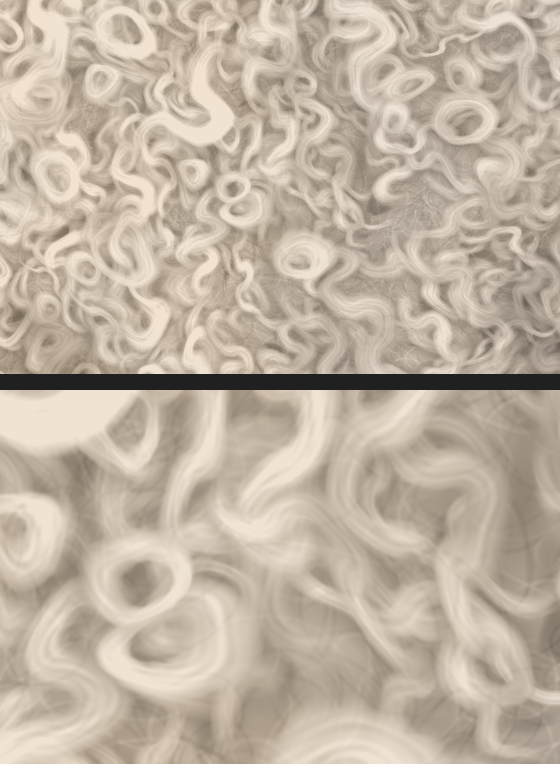
Top: the whole. Bottom: its middle third, enlarged.
Reproduce this texture procedurally as a WebGL 2 fragment shader.

```glsl
#version 300 es
precision highp float;

uniform vec2 u_resolution;
out vec4 outColor;

const float PI = 3.14159265;

vec3 hash3(vec2 p) {
    vec3 q = fract(vec3(p.xyx) * vec3(0.1031, 0.1030, 0.0973));
    q += dot(q, q.yxz + 33.33);
    return fract((q.xxy + q.yzz) * q.zyx);
}

mat2 rotation(float a) {
    float c = cos(a), s = sin(a);
    return mat2(c, -s, s, c);
}

// Broad light and dark patches, about -1 to 1
float clumps(vec2 p) {
    return 0.40 * sin(p.x * 12.0 + 2.2 * sin(p.y * 9.0 + 1.0))
         + 0.35 * sin(p.y * 17.0 + 2.4 * sin(p.x * 11.0 + 2.0))
         + 0.30 * sin((p.x + p.y) * 27.0 + 2.0 * sin((p.x - p.y) * 19.0));
}

// Chain of alternating half circles: (angle travelled, signed distance)
vec2 wavePath(vec2 q, float radius) {
    float side = q.y > 0.0 ? 0.0 : 1.0;
    float turn = floor((q.x / radius - 2.0 * side) / 4.0 + 0.5);
    vec2 d = q - vec2(radius * (2.0 * side + 4.0 * turn), 0.0);
    float angle = PI - abs(atan(d.y, d.x)) + (2.0 * turn + side) * PI;
    return vec2(angle - 0.5 * PI, (length(d) - radius) * (1.0 - 2.0 * side));
}

// Closed, slightly off-centre curl: (angle, signed distance)
vec2 ringPath(vec2 q, float radius) {
    float angle = atan(q.y, q.x);
    return vec2(angle, length(q) - radius * (1.0 + 0.16 * sin(angle)));
}

// Fine strands running along a path
float strands(vec2 path, float seed) {
    float u = path.x, d = path.y;
    return 0.50 * sin(d * 200.0 + 1.8 * sin(u + seed))
         + 0.40 * sin(d * 390.0 + 2.6 * sin(2.0 * u + seed * 2.3))
         + 0.30 * sin(d * 640.0 + 2.4 * sin(3.0 * u + seed * 4.1));
}

// One lock of wool: (tone, coverage, shadow)
vec3 lock(vec2 q, vec3 shape, float seed, bool isRing, float scale) {
    float width = scale * mix(0.014, 0.031, shape.x);
    float radius = scale * mix(0.027, 0.044, shape.y);
    float taper = 0.0;
    vec2 path;
    if (isRing) {
        path = ringPath(q * vec2(1.0, mix(0.72, 1.0, shape.z)), radius * 0.9);
        width *= 0.85 + 0.35 * sin(path.x + seed);
    } else {
        path = wavePath(q * vec2(1.0, mix(0.95, 1.9, shape.z)), radius);
        taper = min(abs(path.x) * radius / (0.22 * scale), 1.0);
        width *= sqrt(1.0 - taper * taper);
    }
    float fibre = strands(path, seed);
    float dist = abs(path.y);
    float v = min(dist / max(width, 0.001), 1.0);
    float tone = 0.78 + 0.19 * (1.0 - v * v) + 0.07 * fibre
               + 0.12 * sin(path.x + seed * 1.7);
    float cover = 1.0 - smoothstep(width * 0.5 - 0.003, width + 0.003, dist + 0.004 * fibre);
    float shadow = 1.0 - smoothstep(width * 0.7, width + 0.028 * scale, dist);
    float ends = 1.0 - smoothstep(0.5, 1.0, taper);
    return vec3(tone, cover * ends * (0.86 + 0.09 * fibre), shadow * ends);
}

// Loose thin hairs: scattered arcs
float hairs(vec2 p, float cellSize, float seed) {
    vec2 g = p / cellSize, cell = floor(g);
    float sum = 0.0;
    for (int y = -1; y <= 1; y++)
    for (int x = -1; x <= 1; x++) {
        vec2 id = cell + vec2(x, y);
        vec3 h = hash3(id + seed);
        vec2 q = g - id - 0.2 - 0.6 * h.xy;
        float d = abs(length(q) - mix(0.35, 1.1, h.z)) * cellSize;
        float arc = smoothstep(-0.3, 0.5, sin(atan(q.y, q.x) + h.x * 40.0));
        sum += arc * (1.0 - smoothstep(0.0005, 0.0035, d));
    }
    return sum;
}

// Matted wool under the locks, with a few deep hollows
float undercoat(vec2 p) {
    float tone = 0.60 + 0.10 * clumps(p * 1.3 + 4.0);
    tone -= 0.35 * smoothstep(0.35, 0.85, clumps(p * 1.9 + 7.0));
    for (int i = 0; i < 6; i++) {
        float k = float(i);
        float strength = mod(k, 2.0) < 0.5 ? -0.07 : 0.08;
        tone += strength * hairs(p, 0.055 + 0.009 * k, 17.3 * k + 5.0);
    }
    return tone;
}

// A scattered layer of locks laid over the tone below
float lockLayer(float tone, vec2 p, float layer) {
    float scale = 1.2 + 0.4 * cos(layer * 2.6);
    float size = 0.135 * scale;
    vec2 shift = layer * vec2(0.37, 0.61);
    vec2 g = p / size + shift;
    for (int y = -1; y <= 1; y++)
    for (int x = -1; x <= 1; x++) {
        vec2 id = floor(g) + vec2(x, y);
        vec3 place = hash3(id + layer * 31.7 + 3.0);
        vec3 shape = hash3(id + layer * 57.1 + 91.0);
        vec2 q = (g - id - 0.2 - 0.6 * place.xy) * size;
        vec2 home = (id + 0.5 - shift) * size;
        float right = smoothstep(0.45, 1.15, home.x);
        float density = mix(0.66, 0.60, right) + 0.16 * clumps(home);
        if (place.z > density) continue;
        float pick = fract(place.z * 37.0);
        float angle = mix(-1.5, -0.55, right) + (shape.z - 0.5) * 1.8;
        vec3 wool = lock(rotation(angle) * q, shape, place.x * 40.0,
                         pick < mix(0.32, 0.12, right), scale);
        float lift = 0.02 * layer - 0.06 + 0.28 * (fract(pick * 17.0) - 0.5) - 0.05 * right;
        tone *= 1.0 - 0.18 * wool.z;
        tone = mix(tone, wool.x + lift, wool.y);
    }
    return tone;
}

vec3 woolColor(float tone, float warmth) {
    float t = clamp(tone, 0.0, 1.06);
    vec3 color = mix(vec3(0.43, 0.39, 0.34), vec3(0.91, 0.86, 0.80), t);
    color -= vec3(0.0, 0.04, 0.07) * t * max(1.0 - t, 0.0);
    return color + warmth * vec3(0.010, 0.002, -0.018);
}

void main() {
    vec2 p = gl_FragCoord.xy / u_resolution.y;
    vec2 bent = p + 0.013 * vec2(sin(p.y * 19.0 + 3.0 * sin(p.x * 6.0)),
                                 sin(p.x * 16.0 + 2.0 * sin(p.y * 8.0)));
    bent += 0.004 * sin(bent.yx * vec2(61.0, 53.0));

    float tone = undercoat(bent);
    for (int i = 0; i < 6; i++) tone = lockLayer(tone, bent, float(i));

    // Stray hairs on top
    tone += 0.03 * hairs(bent, 0.11, 211.0) - 0.04 * hairs(bent, 0.085, 307.0);

    // Broad lighting: bright upper left, dim lower corners
    tone += 0.02 + 0.09 * clumps(bent) + 0.07 * (1.0 - smoothstep(0.3, 0.9, p.x));
    tone -= 0.28 * smoothstep(1.2, 1.5, p.x) * (1.0 - smoothstep(0.1, 0.6, p.y));
    tone -= 0.22 * (1.0 - smoothstep(0.05, 0.4, length(p)));

    float warmth = 0.6 - 1.0 * smoothstep(0.4, 1.1, p.x) + 0.3 * sin(p.x * 11.0 + 2.0 * sin(p.y * 9.0));
    outColor = vec4(woolColor(tone, warmth), 1.0);
}
```
